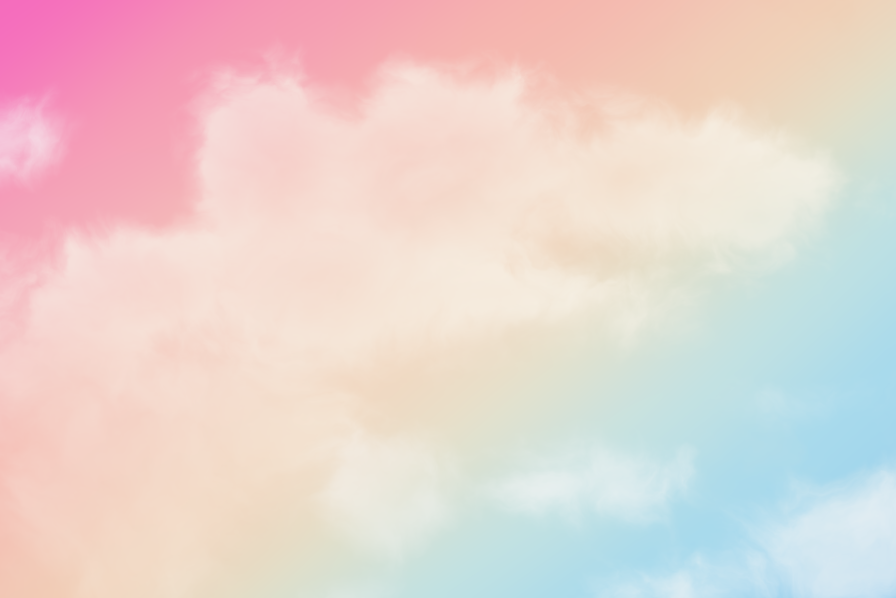
A Shadertoy shader for this texture:

```glsl
float hash(vec2 p) {
    return fract(sin(dot(p, vec2(127.1, 311.7))) * 43758.5453);
}

float valueNoise(vec2 p) {
    vec2 i = floor(p), f = fract(p);
    f = f * f * (3.0 - 2.0 * f);
    return mix(mix(hash(i), hash(i + vec2(1, 0)), f.x),
               mix(hash(i + vec2(0, 1)), hash(i + vec2(1, 1)), f.x), f.y);
}

float fbm(vec2 p) {
    float sum = 0.0, amplitude = 0.5;
    for (int i = 0; i < 6; i++) {
        sum += amplitude * valueNoise(p);
        p = mat2(1.6, 1.2, -1.2, 1.6) * p + 3.7;
        amplitude *= 0.52;
    }
    return sum;
}

// Approximate depth inside an ellipse given as centre.xy, radius.zw
float puffDepth(vec2 p, vec4 puff) {
    return (1.0 - length((p - puff.xy) / puff.zw)) * min(puff.z, puff.w);
}

float smoothMax(float a, float b, float k) {
    float h = max(k - abs(a - b), 0.0) / k;
    return max(a, b) + h * h * k * 0.25;
}

// Diagonal ramp from pink through peach and cream to blue
vec3 skyColor(float t) {
    vec3 c = mix(vec3(0.96, 0.42, 0.74), vec3(0.96, 0.60, 0.70), smoothstep(0.0, 0.2, t));
    c = mix(c, vec3(0.96, 0.71, 0.68), smoothstep(0.17, 0.36, t));
    c = mix(c, vec3(0.94, 0.81, 0.71), smoothstep(0.33, 0.53, t));
    c = mix(c, vec3(0.88, 0.87, 0.78), smoothstep(0.5, 0.63, t));
    c = mix(c, vec3(0.74, 0.88, 0.89), smoothstep(0.58, 0.73, t));
    c = mix(c, vec3(0.64, 0.85, 0.93), smoothstep(0.7, 0.84, t));
    return mix(c, vec3(0.58, 0.80, 0.93), smoothstep(0.82, 1.0, t));
}

void mainImage(out vec4 fragColor, in vec2 fragCoord) {
    vec2 uv = fragCoord / iResolution.xy;
    vec2 p = vec2(uv.x * 1.5, uv.y);

    vec3 sky = skyColor(0.55 * uv.x + 0.45 * (1.0 - uv.y));

    // Billow noise, warped so that the edges curl
    vec2 warp = vec2(fbm(p * 5.0), fbm(p * 5.0 + 19.0)) - 0.5;
    float billow = fbm(p * 7.0 + warp * 1.6) - 0.5;
    float wisp = fbm(p * vec2(16.0, 20.0) + warp * 4.0 + 8.0) - 0.5;
    float ruffle = billow * 0.13 + wisp * 0.06;

    // Broad cloud bank
    vec4 bank[11] = vec4[11](
        vec4(0.47, 0.71, 0.19, 0.20), vec4(0.72, 0.69, 0.30, 0.21),
        vec4(1.04, 0.70, 0.27, 0.14), vec4(1.27, 0.64, 0.19, 0.10),
        vec4(0.25, 0.51, 0.23, 0.14), vec4(0.10, 0.37, 0.24, 0.20),
        vec4(0.84, 0.51, 0.31, 0.09), vec4(1.06, 0.465, 0.15, 0.055),
        vec4(0.55, 0.51, 0.32, 0.18), vec4(0.20, 0.18, 0.28, 0.26),
        vec4(0.40, 0.30, 0.24, 0.20));
    float bankDepth = -1.0;
    for (int i = 0; i < 11; i++)
        bankDepth = smoothMax(bankDepth, puffDepth(p, bank[i]), 0.04);
    float softness = mix(0.17, 0.07, smoothstep(0.32, 0.55, p.y));
    float bankCover = smoothstep(-0.02, softness, bankDepth + ruffle);

    // Detached clouds
    vec4 loose[8] = vec4[8](
        vec4(0.01, 0.77, 0.12, 0.07), vec4(1.00, 0.20, 0.17, 0.10),
        vec4(0.65, 0.17, 0.12, 0.12), vec4(1.42, 0.07, 0.24, 0.13),
        vec4(1.17, 0.01, 0.21, 0.07), vec4(1.36, 0.335, 0.15, 0.045),
        vec4(0.58, 0.00, 0.13, 0.04), vec4(1.52, 0.16, 0.10, 0.08));
    float looseDepth = -1.0;
    for (int i = 0; i < 8; i++)
        looseDepth = smoothMax(looseDepth, puffDepth(p, loose[i]), 0.03);
    float looseCover = smoothstep(-0.015, 0.075, looseDepth + ruffle * 0.8);
    looseCover *= mix(0.65, 1.0, smoothstep(0.05, 0.10, abs(p.y - 0.335)));
    looseCover *= mix(0.7, 1.0, smoothstep(0.12, 0.25, abs(p.x - 0.65)));

    // Thin haze below and behind the bank
    vec2 hazeOffset = (p - vec2(0.55, 0.43)) / vec2(0.65, 0.33);
    float haze = 0.38 * exp(-dot(hazeOffset, hazeOffset));
    haze += 0.08 * smoothstep(0.0, 0.25, billow + 0.1) * smoothstep(0.9, 1.4, p.x);
    vec3 color = mix(sky, vec3(0.95, 0.91, 0.84), haze);

    // Bright rims and cream hollows
    float hollow = smoothstep(0.04, 0.18, bankDepth + billow * 0.15);
    float light = 0.66 - 0.26 * hollow + billow * 0.35 + wisp * 0.2;
    vec2 lobe = (p - vec2(0.93, 0.51)) / vec2(0.25, 0.09);
    light += 0.14 * exp(-dot(lobe, lobe));
    light *= mix(0.65, 1.0, smoothstep(0.15, 0.5, p.y));
    color = mix(color, vec3(0.97, 0.95, 0.91), bankCover * clamp(light, 0.0, 1.0));
    float looseLight = 0.56 + billow * 0.4 + wisp * 0.3;
    color = mix(color, vec3(0.96, 0.96, 0.96), looseCover * clamp(looseLight, 0.0, 1.0));

    fragColor = vec4(clamp(color, 0.0, 1.0), 1.0);
}
```
